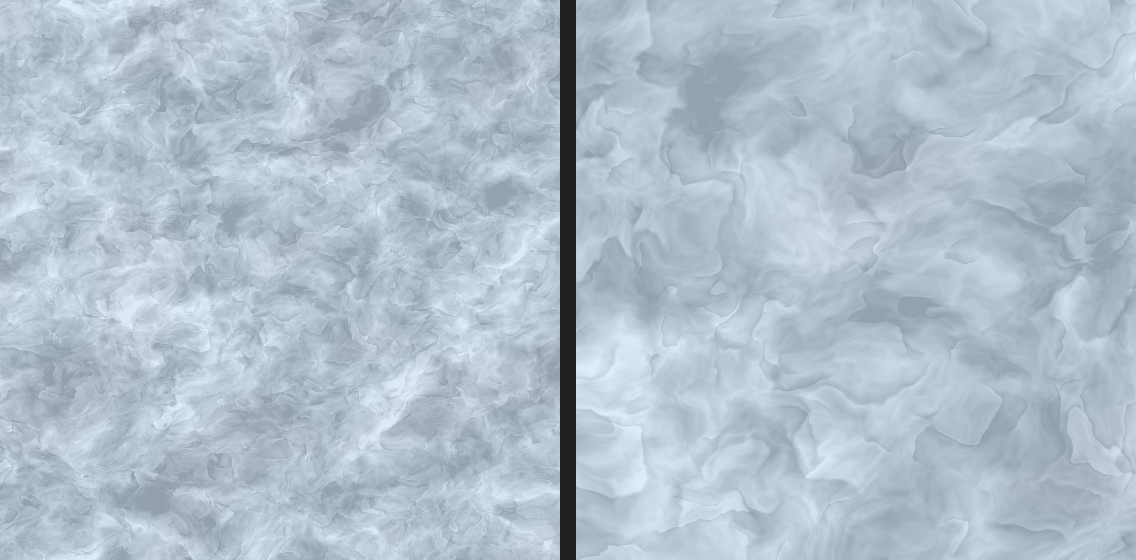
Left: the whole. Right: its middle third, enlarged.
A three.js fragment shader for this texture:

```glsl
// Pale blue-grey marble: mottled stone with bright webbed veins and fine creases.
// Lightly warped gradient noise gives the clouds, folded noise the web and veins,
// and one-sided falloffs along noise contours give the small chipped creases.

varying vec2 vUv;

const vec3 SLATE = vec3(0.575, 0.637, 0.677);
const vec3 FROST = vec3(0.845, 0.905, 0.944);
const vec3 LAVENDER_SHIFT = vec3(0.003, -0.015, 0.004);
const float GRAIN_ANGLE = 0.26;
const vec2 GRAIN_STRETCH = vec2(0.88, 1.12);

// Sine-free hash: one cell to two values in -1..1
vec2 hash2(vec2 cell) {
  vec3 h = fract(vec3(cell.xyx) * vec3(0.1031, 0.1030, 0.0973));
  h += dot(h, h.yzx + 33.33);
  return fract((h.xx + h.yz) * h.zy) * 2.0 - 1.0;
}

float corner(vec2 cell, vec2 local, vec2 offset) {
  return dot(hash2(cell + offset), local - offset);
}

// Gradient noise, roughly -0.7..0.7
float noise(vec2 p) {
  vec2 cell = floor(p);
  vec2 f = fract(p);
  vec2 u = f * f * f * (f * (f * 6.0 - 15.0) + 10.0);
  float low = mix(corner(cell, f, vec2(0.0)), corner(cell, f, vec2(1.0, 0.0)), u.x);
  float high = mix(corner(cell, f, vec2(0.0, 1.0)), corner(cell, f, vec2(1.0)), u.x);
  return 1.4 * mix(low, high, u.y);
}

mat2 rotation(float angle) {
  float c = cos(angle);
  float s = sin(angle);
  return mat2(c, -s, s, c);
}

// Layered noise; fold = 1 takes absolute values, giving creased valleys
float fbm(vec2 p, float gain, float fold) {
  float sum = 0.0;
  float amplitude = 0.5;
  mat2 turn = rotation(0.6);
  for (int i = 0; i < 5; i++) {
    float n = noise(p);
    sum += amplitude * mix(n, abs(n), fold);
    p = turn * p * 2.03 + 17.3;
    amplitude *= gain;
  }
  return sum;
}

vec2 warp(vec2 p, float scale, float amount) {
  vec2 q = p * scale;
  return p + amount * vec2(fbm(q + 3.7, 0.5, 0.0), fbm(q + 41.2, 0.5, 0.0));
}

// Bright vein on a noise contour, present only where the mask noise is high
float vein(vec2 p, vec2 scale, float width, float seed) {
  float d = abs(noise(p * scale + seed));
  float mask = smoothstep(-0.05, 0.3, noise(p * 4.2 + seed * 1.7));
  return mask * exp(-d / width);
}

// Sharp contour, dark on one side and faintly lit on the other
float crease(vec2 p, float scale, float seed) {
  float n = noise(p * scale + seed);
  float mask = smoothstep(0.08, 0.3, noise(p * scale * 0.7 + seed + 9.1));
  float side = smoothstep(-0.025, 0.025, n);
  return mask * mix(-1.0, 0.65, side) * exp(-abs(n) * 11.0);
}

void main() {
  vec2 grain = rotation(GRAIN_ANGLE) * vUv * GRAIN_STRETCH;
  vec2 folded = warp(grain, 6.0, 0.06);
  vec2 ruffled = warp(folded, 24.0, 0.017);

  // Clouds, then mottling, then the pale web around darker pockets
  float tone = 0.525;
  tone += 0.72 * fbm(folded * 4.6 + 5.0, 0.5, 0.0);
  tone += 0.66 * fbm(ruffled * 13.0 + 63.0, 0.7, 0.0);
  tone += 1.08 * (0.21 - fbm(ruffled * 10.0 + 23.0, 0.72, 1.0));

  // Long veins along the grain, shorter ones across it
  tone += 0.34 * vein(folded, vec2(1.5, 4.2), 0.04, 12.4);
  tone += 0.24 * vein(folded, vec2(5.0, 3.0), 0.035, 31.8);
  tone += 0.20 * vein(ruffled, vec2(8.0, 13.0), 0.05, 57.6);

  // Sparse creases from broad flakes down to small chips
  float scale = 11.0;
  float depth = 0.32;
  for (int i = 0; i < 4; i++) {
    tone += depth * crease(ruffled, scale, scale * 2.3);
    scale *= 1.6;
    depth *= 0.97;
  }

  vec3 color = mix(SLATE, FROST, clamp(tone, 0.0, 1.08));
  color += LAVENDER_SHIFT * smoothstep(0.05, 0.25, noise(folded * 5.0 + 71.0));
  gl_FragColor = vec4(color, 1.0);
}
```
